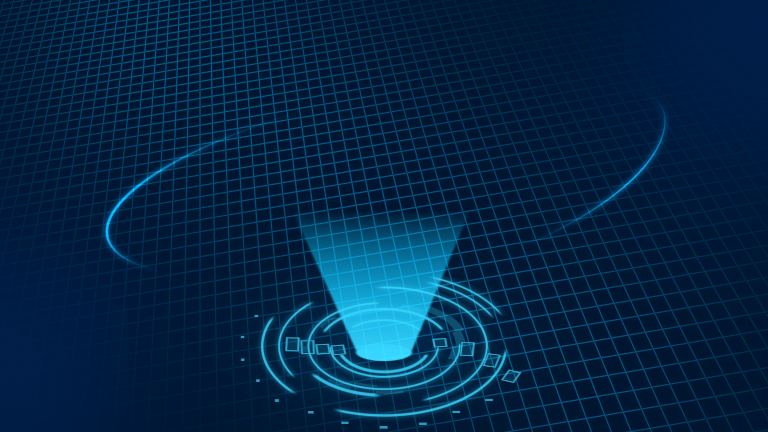
Give the GLSL for this background, as a WebGL 2 fragment shader.

```glsl
#version 300 es
precision highp float;

uniform vec2 u_resolution;
out vec4 outColor;

// Palette
const vec3 NAVY = vec3(0.0, 0.083, 0.185);
const vec3 CORNER_BLUE = vec3(0.0, 0.035, 0.10);
const vec3 GRID_BLUE = vec3(0.0, 0.30, 0.38);
const vec3 CYAN = vec3(0.03, 0.69, 0.90);
const vec3 PALE_CYAN = vec3(0.22, 0.84, 1.0);

// Layout, in canvas heights
const vec2 VANISH = vec2(0.463, 2.435);
const float ROW_SLOPE = 0.17;
const float COLUMNS = 60.0;
const float ROWS = 138.0;
const float GRID_HALF_WIDTH = 0.0013;
const vec2 ORBIT_CENTER = vec2(0.8935, 0.593);
const float ORBIT_RADIUS = 0.646;
const float ORBIT_TILT = 0.2;
const vec2 PORTAL = vec2(0.889, 0.199);
const float PORTAL_SQUASH = 0.57;
const float BEAM_BASE = 0.185;
const float BEAM_TOP = 0.512;
const float BEAM_LEAN = -0.007;
const vec2 BEAM_HALF_WIDTH = vec2(0.065, 0.207);

// Portal arcs: radius, middle angle, half span, half width
const int ARC_COUNT = 12;
const vec4 ARCS[ARC_COUNT] = vec4[](
    vec4(0.282, 3.30, 0.63, 0.0028), vec4(0.243, 3.00, 0.72, 0.0022),
    vec4(0.238, 0.23, 1.45, 0.0022), vec4(0.282, -1.02, 1.00, 0.0028),
    vec4(0.175, 4.00, 2.40, 0.0022), vec4(0.150, 1.60, 1.20, 0.0028),
    vec4(0.125, 4.70, 1.60, 0.0022), vec4(0.105, 4.70, 1.30, 0.0034),
    vec4(0.105, 1.50, 0.90, 0.0020), vec4(0.200, 4.20, 0.50, 0.0036),
    vec4(0.277, 0.82, 0.42, 0.0020), vec4(0.300, 0.82, 0.42, 0.0020));

float hash(float n) { return fract(sin(n * 127.1) * 4375.5); }

float fill(float d) {
    float px = 0.8 / u_resolution.y;
    return 1.0 - smoothstep(-px, px, d);
}

float stroke(float d, float halfWidth) { return fill(abs(d) - halfWidth); }

float falloff(float d, float radius) { return exp(-d * d / (radius * radius)); }

float boxDistance(vec2 p, vec2 halfSize) {
    vec2 q = abs(p) - halfSize;
    return length(max(q, 0.0)) + min(max(q.x, q.y), 0.0);
}

float segmentDistance(vec2 p, vec2 a, vec2 b) {
    vec2 ab = b - a;
    return length(p - a - ab * clamp(dot(p - a, ab) / dot(ab, ab), 0.0, 1.0));
}

// Screen length of the gradient, per canvas height
float slope(float f) { return max(length(vec2(dFdx(f), dFdy(f))) * u_resolution.y, 1e-4); }

float gridLine(float f) {
    return stroke((abs(fract(f + 0.5) - 0.5)) / slope(f), GRID_HALF_WIDTH);
}

float floorGrid(vec2 p) {
    float depth = VANISH.y - p.y + ROW_SLOPE * (p.x - VANISH.x);
    float lines = max(gridLine(COLUMNS * (p.x - VANISH.x) / depth), gridLine(ROWS / depth));
    return lines * falloff(segmentDistance(p, vec2(0.38, 0.90), vec2(1.34, 0.14)), 0.39);
}

// Two tapered sweeps of one tilted ellipse
float orbit(vec2 p) {
    vec2 q = p - ORBIT_CENTER;
    q.y -= ORBIT_TILT * q.x;
    bool right = q.x > 0.0;
    q /= vec2(ORBIT_RADIUS, right && q.y < 0.0 ? 0.26 : 0.198);
    float f = length(q) - 1.0;
    float d = f / slope(f);
    float t = atan(q.y, abs(q.x));
    vec2 ends = right ? vec2(-1.12, 0.45) : vec2(-0.68, 1.35);
    float taper = smoothstep(ends.x, ends.x + 0.7, t) * (1.0 - smoothstep(ends.y - 1.1, ends.y, t));
    float core = stroke(d, mix(0.001, right ? 0.0018 : 0.003, taper));
    return taper * (0.65 * core + 0.28 * falloff(d, 0.009));
}

float portalRings(vec2 e) {
    float r = max(length(e), 1e-4);
    float stretch = length(vec2(e.x, e.y / PORTAL_SQUASH)) / r;
    float angle = atan(e.y, e.x);
    float sector = floor(angle * 3.0);
    float band = fill((abs(r - 0.163 - 0.03 * hash(sector + 9.0)) - 0.011) / stretch);
    float light = 0.3 * band * step(0.5, hash(sector + 31.0));
    for (int i = 0; i < ARC_COUNT; i++) {
        vec4 arc = ARCS[i];
        float turn = abs(mod(angle - arc.y + 3.14159, 6.28318) - 3.14159);
        float d = (r - arc.x) / stretch;
        float span = 1.0 - smoothstep(arc.z - 0.12, arc.z, turn);
        light = max(light, span * (0.75 * stroke(d, arc.w) + 0.25 * falloff(d, 0.009)));
    }
    return light;
}

// Outlined blocks on both sides, and sparks along the lower rim
float portalDetails(vec2 e) {
    float light = 0.0;
    for (int i = 0; i < 8; i++) {
        float k = float(i / 2);
        bool left = i % 2 == 1;
        float a = left ? 3.29 - 0.06 * k : 0.1 - 0.165 * k;
        float r = left ? 0.107 + 0.035 * k : 0.13 + 0.063 * k;
        vec2 q = mat2(cos(a), -sin(a), sin(a), cos(a)) * e - vec2(r, 0.0);
        float d = boxDistance(q, vec2(0.014, 0.016 + 0.012 * hash(float(i))));
        light = max(light, 0.75 * stroke(d, 0.0024) + 0.15 * fill(d));
    }
    for (int i = 0; i < 11; i++) {
        float k = float(i);
        float a = 2.75 + 0.28 * k;
        vec2 q = e - (0.315 + 0.02 * hash(k + 3.0)) * vec2(cos(a), sin(a));
        float size = mix(0.004, 0.009, smoothstep(3.0, 7.0, k));
        light = max(light, 0.8 * fill(boxDistance(q, vec2(size, 0.005))));
    }
    return light;
}

void main() {
    vec2 p = gl_FragCoord.xy / u_resolution.y;
    float aspect = u_resolution.x / u_resolution.y;
    vec2 e = (p - PORTAL) / vec2(1.0, PORTAL_SQUASH);

    // Backdrop
    float corners = falloff(length(p - vec2(0.0, 0.15)), 0.36)
                  + falloff(length(p - vec2(aspect, 0.95)), 0.40);
    vec3 color = NAVY + CORNER_BLUE * corners;
    color += vec3(0.0, 0.07, 0.10) * falloff(length(e), 0.27);

    // Beam, wider and fainter toward its top
    float rise = clamp((p.y - BEAM_BASE) / (BEAM_TOP - BEAM_BASE), 0.0, 1.0);
    float side = abs(p.x - PORTAL.x - BEAM_LEAN * rise) - mix(BEAM_HALF_WIDTH.x, BEAM_HALF_WIDTH.y, rise);
    float beam = (1.0 - smoothstep(-0.007, 0.003, side)) * (1.0 - pow(rise, 2.3)) * step(BEAM_BASE, p.y);
    vec2 basePoint = (p - vec2(PORTAL.x, BEAM_BASE)) / vec2(1.0, 0.32);
    float base = fill((length(basePoint) - BEAM_HALF_WIDTH.x) * 0.32);
    float body = max(beam * 0.95, base);

    // Layers of light
    float grid = floorGrid(p);
    color += GRID_BLUE * grid;
    color = mix(color, mix(CYAN, PALE_CYAN, pow(1.0 - rise, 2.5)), body);
    color += GRID_BLUE * grid * body * 0.25;
    color += CYAN * orbit(p);
    float portal = max(portalRings(e), portalDetails(e));
    color = mix(color, PALE_CYAN, portal * 0.85);
    outColor = vec4(clamp(color, 0.0, 1.0), 1.0);
}
```
